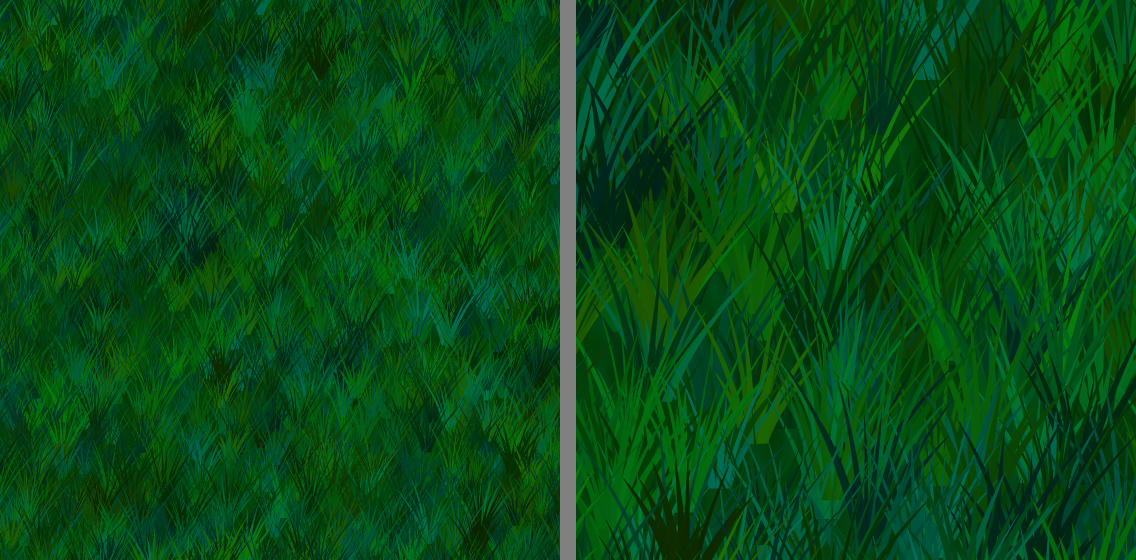
Left: the whole. Right: its middle third, enlarged.
Reproduce this texture procedurally as a Shadertoy shader.

```glsl
#define TUFT_HEIGHT 0.12
#define COLUMN 0.045
#define ROW 0.0155
#define ROW_JITTER 3.0
#define BLADES 9
#define BLADE_WIDTH 0.0024
#define WIND 0.09
#define FAN 0.30
#define BEND 0.32
#define DARKEST 0.15
#define BRIGHTEST 0.46
#define PATCH_SCALE 5.0

vec3 hash3(vec2 p) {
    vec3 q = fract(p.xyx * vec3(0.1031, 0.1030, 0.0973));
    q += dot(q, q.yxz + 33.33);
    return fract((q.xxy + q.yzz) * q.zyx);
}

float gradientNoise(vec2 p) {
    vec2 i = floor(p), f = p - i;
    vec2 u = f * f * f * (f * (f * 6.0 - 15.0) + 10.0);
    vec2 e = vec2(0.0, 1.0);
    float a = dot(hash3(i).xy * 2.0 - 1.0, f);
    float b = dot(hash3(i + e.yx).xy * 2.0 - 1.0, f - e.yx);
    float c = dot(hash3(i + e.xy).xy * 2.0 - 1.0, f - e.xy);
    float d = dot(hash3(i + e.yy).xy * 2.0 - 1.0, f - e.yy);
    return mix(mix(a, b, u.x), mix(c, d, u.x), u.y);
}

// Hue runs from olive through green to teal
vec3 grassColor(float hue, float value) {
    const vec3 olive = vec3(0.30, 0.92, 0.00);
    const vec3 green = vec3(0.02, 1.00, 0.10);
    const vec3 teal = vec3(0.00, 0.94, 0.72);
    vec3 tint = mix(olive, green, smoothstep(0.0, 0.35, hue));
    return value * mix(tint, teal, smoothstep(0.35, 1.0, hue));
}

// Coverage of one curved, tapering blade; q is relative to the tuft root
float blade(vec2 q, float fan, float height, float halfWidth, float pixel) {
    float t = q.y / height;
    if (t < -0.05 || t > 1.0) return 0.0;
    float lean = WIND + fan * FAN;
    float bend = fan * BEND;
    float center = fan * 0.006 + height * t * (lean + bend * t);
    float slope = lean + 2.0 * bend * t;
    float dist = abs(q.x - center) * inversesqrt(1.0 + slope * slope);
    float taper = halfWidth * pow(1.0 - max(t, 0.0), 0.65);
    float side = clamp((taper - dist) / pixel + 0.5, 0.0, 1.0);
    return side * clamp(q.y / pixel + 0.5, 0.0, 1.0);
}

void mainImage(out vec4 fragColor, in vec2 fragCoord) {
    vec2 p = fragCoord / iResolution.y;
    float pixel = 1.0 / iResolution.y;
    float firstRow = floor((p.y - TUFT_HEIGHT) / ROW - ROW_JITTER);
    float lastRow = floor(p.y / ROW) + 1.0;
    float column = floor(p.x / COLUMN);
    vec3 color = vec3(0.0);
    float open = 1.0;

    // Tufts from front to back, until the pixel is covered
    for (float row = firstRow; row <= lastRow && open > 0.02; row++) {
        for (float k = -2.0; k <= 2.0; k++) {
            vec2 cell = vec2(column + k, row);
            vec2 seed = cell + 60.0;
            vec3 place = hash3(seed);
            vec3 look = hash3(seed + 211.0);
            vec2 root = (cell + vec2(place.x, place.y * ROW_JITTER)) * vec2(COLUMN, ROW);
            float tall = TUFT_HEIGHT * mix(0.55, 1.0, place.z);
            vec2 q = p - root;
            if (q.y < -pixel || q.y > tall) continue;

            float lush = gradientNoise(root * PATCH_SCALE + 7.0);
            float value = mix(DARKEST, BRIGHTEST, clamp(look.x + 0.35 * lush, 0.0, 1.0));
            float hue = clamp(look.y + 0.3 * gradientNoise(root * PATCH_SCALE + 31.0), 0.0, 1.0);
            vec3 tuftColor = grassColor(hue, value);
            float thick = BLADE_WIDTH * mix(0.55, 1.5, look.z * look.z);

            for (int b = 0; b < BLADES; b++) {
                vec3 r = hash3(seed + float(b + 1) * vec2(101.0, 157.0));
                float fan = (float(b) + r.x) / float(BLADES) * 2.0 - 1.0;
                float height = tall * mix(0.45, 1.0, r.y);
                float alpha = blade(q, fan, height, thick * mix(0.7, 1.3, r.z), pixel);
                color += open * alpha * tuftColor * mix(0.92, 1.08, r.z);
                open *= 1.0 - alpha;
            }
        }
    }

    // Shaded ground between the tufts
    float soil = gradientNoise(p * vec2(90.0, 30.0));
    color += open * grassColor(0.5 + 0.4 * soil, 0.25 + 0.1 * soil);
    fragColor = vec4(color, 1.0);
}
```
